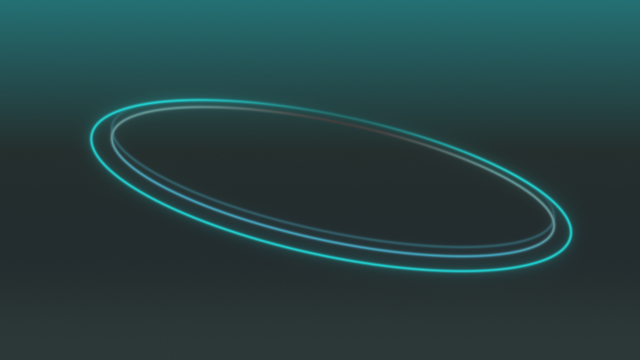
This background is drawn by a WebGL 1 fragment shader. Its source:

```glsl
precision highp float;

uniform vec2 u_resolution;

#define TILT 0.210
#define OUTER_CENTER vec2(0.031, -0.0155)
#define OUTER_RADII vec2(0.680, 0.195)
#define INNER_CENTER vec2(0.036, -0.0046)
#define INNER_RADII vec2(0.627, 0.1645)
#define RIM_LIFT vec2(0.0, 0.0255)
#define LINE_WIDTH 0.0043
#define GLOW_WIDTH 0.013
#define HORIZON 0.58
#define GRAIN 0.003

const vec3 TEAL_SKY = vec3(0.140, 0.440, 0.455);
const vec3 DARK_UPPER = vec3(0.141, 0.182, 0.178);
const vec3 DARK_LOWER = vec3(0.136, 0.172, 0.180);
const vec3 SLATE_FLOOR = vec3(0.174, 0.220, 0.220);
const vec3 CYAN = vec3(0.130, 0.820, 0.820);
const vec3 BLUE = vec3(0.270, 0.640, 0.740);
const vec3 SILVER = vec3(0.400, 0.580, 0.580);
const vec3 UMBER = vec3(0.330, 0.240, 0.230);
const vec3 DIM_BLUE = vec3(0.210, 0.430, 0.480);

float hash(vec2 p) {
  return fract(sin(dot(p, vec2(12.9898, 78.233))) * 43758.5453);
}

// Position in the tilted frame, scaled so the ellipse has radius one
vec2 ringSpace(vec2 p, vec2 center, vec2 radii) {
  float c = cos(TILT), s = sin(TILT);
  vec2 q = p - center;
  return vec2(c * q.x - s * q.y, s * q.x + c * q.y) / radii;
}

// First-order distance to the ellipse outline
float ringDistance(vec2 q, vec2 radii) {
  float k = length(q);
  return k * (k - 1.0) / max(length(q / radii), 1e-4);
}

float lineMask(float d) {
  return exp(-d * d / (LINE_WIDTH * LINE_WIDTH));
}

float glowMask(float d) {
  return exp(-abs(d) / GLOW_WIDTH);
}

// Zero at the middle of the far side, one along the near side and ends
float nearSide(vec2 q) {
  return mix(1.0, smoothstep(0.0, 0.78, abs(q.x)), smoothstep(0.0, 0.35, q.y));
}

vec3 backdrop(float y) {
  vec3 color = mix(SLATE_FLOOR, DARK_LOWER, smoothstep(0.0, 0.34, y));
  color = mix(color, DARK_UPPER, smoothstep(0.34, HORIZON, y));
  return mix(color, TEAL_SKY, clamp((y - HORIZON) / (1.0 - HORIZON), 0.0, 1.0));
}

void main() {
  vec2 uv = gl_FragCoord.xy / u_resolution;
  vec2 p = (gl_FragCoord.xy - 0.5 * u_resolution) / u_resolution.y;
  vec3 color = backdrop(uv.y);

  // Faint raised rim, seen on the near side only
  vec2 rim = ringSpace(p, INNER_CENTER + RIM_LIFT, INNER_RADII);
  float rimDistance = ringDistance(rim, INNER_RADII);
  float rimFade = 1.0 - smoothstep(-0.1, 0.6, rim.y);
  color = mix(color, DIM_BLUE, rimFade * (0.65 * lineMask(rimDistance) + 0.06 * glowMask(rimDistance)));

  // Inner ring: blue in front, silver at the ends, umber behind
  vec2 inner = ringSpace(p, INNER_CENTER, INNER_RADII);
  float innerDistance = ringDistance(inner, INNER_RADII);
  float innerNear = nearSide(inner);
  vec3 innerColor = mix(BLUE, SILVER, smoothstep(-0.7, 0.2, inner.y));
  innerColor = mix(UMBER, innerColor, innerNear);
  float innerAlpha = mix(0.6, 0.85, innerNear) * lineMask(innerDistance);
  innerAlpha += 0.12 * innerNear * glowMask(innerDistance);
  color = mix(color, innerColor, innerAlpha);

  // Outer cyan ring with a wider glow
  vec2 outer = ringSpace(p, OUTER_CENTER, OUTER_RADII);
  float outerDistance = ringDistance(outer, OUTER_RADII);
  float outerAlpha = 0.75 * lineMask(outerDistance) + 0.24 * glowMask(outerDistance);
  color = mix(color, CYAN, outerAlpha * mix(0.32, 1.0, nearSide(outer)));

  // Fine grain against banding
  color += (hash(floor(uv * vec2(512.0, 288.0))) - 0.5) * GRAIN;
  gl_FragColor = vec4(color, 1.0);
}
```
